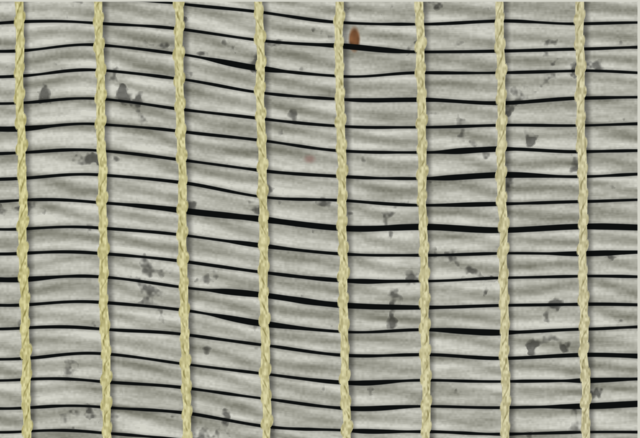
Write a Shadertoy shader that draws this texture.

```glsl
const float ASPECT = 1.463;
const float TAU = 6.2831853;
const float ROW_PITCH = 0.0584;
const float COLUMN_PITCH = 0.1253;

const vec3 PALE_CLOTH = vec3(0.83, 0.83, 0.79);
const vec3 GREY_CLOTH = vec3(0.47, 0.47, 0.42);
const vec3 WIRE_BLACK = vec3(0.05, 0.06, 0.06);
const vec3 YARN_LIGHT = vec3(0.86, 0.84, 0.70);
const vec3 YARN_SHADE = vec3(0.50, 0.47, 0.31);
const vec3 DEBRIS_BROWN = vec3(0.50, 0.34, 0.22);

float hash(vec2 p) {
    vec3 q = fract(vec3(p.xyx) * 0.1031);
    q += dot(q, q.yzx + 33.33);
    return fract((q.x + q.y) * q.z);
}

float noise(vec2 p) {
    vec2 cell = floor(p), f = fract(p);
    f = f * f * (3.0 - 2.0 * f);
    float low = mix(hash(cell), hash(cell + vec2(1, 0)), f.x);
    float high = mix(hash(cell + vec2(0, 1)), hash(cell + vec2(1, 1)), f.x);
    return mix(low, high, f.y);
}

float fbm(vec2 p) {
    float sum = 0.0, weight = 0.5;
    for (int i = 0; i < 4; i++) {
        sum += weight * noise(p);
        p = p * 2.03 + 17.0;
        weight *= 0.5;
    }
    return sum / 0.9375;
}

float cover(float dist, float soft) {
    return 1.0 - smoothstep(-soft, soft, dist);
}

float ellipse(vec2 p, vec2 radius) {
    return (length(p / radius) - 1.0) * min(radius.x, radius.y);
}

// Downward displacement shared by all wires
float sag(float x) {
    return 0.069 * smoothstep(0.08, 0.6, x) - 0.0114 * smoothstep(0.0, 0.15, x)
         - 0.006 * smoothstep(0.7, 1.0, x);
}

// Backing cloth with blurred wire shadows and grain
vec3 cloth(vec2 p, float row, float column) {
    float slant = 0.35 * (fract(column) - 0.5);
    float offset = 0.36 + slant + 0.6 * (noise(vec2(column * 1.3, row * 0.4)) - 0.5);
    float shadow = pow(0.5 + 0.5 * cos(TAU * (row - offset)), 2.0);
    float streaks = fbm(vec2(p.x * 9.0, row * 3.2));
    float grain = noise(p * 170.0) - 0.5;
    float tone = 0.83 - 0.5 * shadow + 0.85 * (streaks - 0.5) + 0.18 * grain;
    vec3 color = mix(GREY_CLOTH, PALE_CLOTH, clamp(tone, 0.0, 1.0));
    float stain = smoothstep(0.70, 0.82, fbm(p * 19.0 + 5.0));
    return color * (1.0 - 0.45 * stain);
}

// Signed distance to the nearest wire; thickness varies along each one
float wireDistance(float row, float column, float x) {
    float id = round(row);
    float wobble = 0.22 * (noise(vec2(column, id * 7.0)) - 0.5);
    float swell = smoothstep(0.72, 0.95, noise(vec2(column * 0.7 + 3.0, id * 5.0)));
    float heavy = id == 0.0 ? smoothstep(0.15, 0.32, x) : 0.0;
    float halfWidth = 0.0025 + 0.0012 * noise(vec2(column * 4.0, id * 3.0))
                    + 0.0035 * max(swell, heavy);
    return abs(row - id - wobble) * ROW_PITCH - halfWidth;
}

// Knitted yarn: x is signed distance, y is lightness
vec2 yarn(float side, float row, float id) {
    float phase = row + 0.25 * hash(vec2(id, 3.0));
    float along = phase - round(phase);
    float variation = hash(vec2(id, round(phase)));
    side += 0.005 * (noise(vec2(row * 0.8, id * 9.0)) - 0.5);
    float cord = abs(side) - 0.0085 - 0.002 * noise(vec2(row * 3.0, id * 5.0));
    vec2 q = vec2(side + along * 0.014, along * ROW_PITCH);
    float knot = ellipse(q, vec2(0.010 + 0.004 * variation, 0.020));
    float crease = abs(side - 0.0045 * sin(TAU * phase + id));
    float light = 0.45 + 0.35 * smoothstep(0.0, 0.004, crease);
    light = mix(light, 0.85 - 22.0 * abs(q.x), cover(knot, 0.003));
    light += 0.5 * (noise(vec2(side * 230.0, row * 8.0 + id * 11.0)) - 0.5);
    return vec2(min(cord, knot), clamp(light, 0.0, 1.0));
}

void mainImage(out vec4 fragColor, in vec2 fragCoord) {
    vec2 uv = fragCoord / iResolution.xy;
    vec2 p = uv * vec2(ASPECT, 1.0);
    float soft = max(1.0 / iResolution.y, 0.0018);
    float depth = 1.0 - uv.y;

    // Warped net coordinates
    float row = (depth - sag(uv.x) - 0.465) / ROW_PITCH;
    float column = (uv.x - 0.0286 - (0.0145 - 0.0055 * uv.x) * depth) / COLUMN_PITCH;
    float columnId = round(column);
    float side = (column - columnId) * COLUMN_PITCH * ASPECT;

    vec3 color = cloth(p, row, column);

    // Fallen debris
    vec2 seed = p - vec2(0.81, 0.91);
    color = mix(color, DEBRIS_BROWN * (0.75 + 0.5 * noise(p * 90.0)),
                cover(ellipse(seed, vec2(0.012, 0.026)), 0.004));
    vec2 fleck = p - vec2(0.708, 0.637);
    color = mix(color, vec3(0.56, 0.42, 0.39), 0.6 * cover(ellipse(fleck, vec2(0.011, 0.008)), 0.006));

    // Wires and their contact shade
    float wire = wireDistance(row, column, uv.x);
    color *= 1.0 - 0.22 * cover(wire - 0.003, 0.006);
    color = mix(color, WIRE_BLACK, cover(wire, soft));

    // Yarn columns over a soft cast shadow
    vec2 strand = yarn(side, row, columnId);
    color *= 1.0 - 0.38 * cover(abs(side - 0.008) - 0.011, 0.009);
    vec3 yarnColor = mix(YARN_SHADE, YARN_LIGHT, strand.y);
    yarnColor.b -= 0.07 * (1.0 - uv.x);
    color = mix(color, yarnColor, cover(strand.x, soft));

    // Pale trim along the top and right
    float trim = max(cover(depth - 0.004, soft), cover((0.996 - uv.x) * -ASPECT * -1.0, soft));
    color = mix(color, PALE_CLOTH, trim);
    fragColor = vec4(color, 1.0);
}
```
